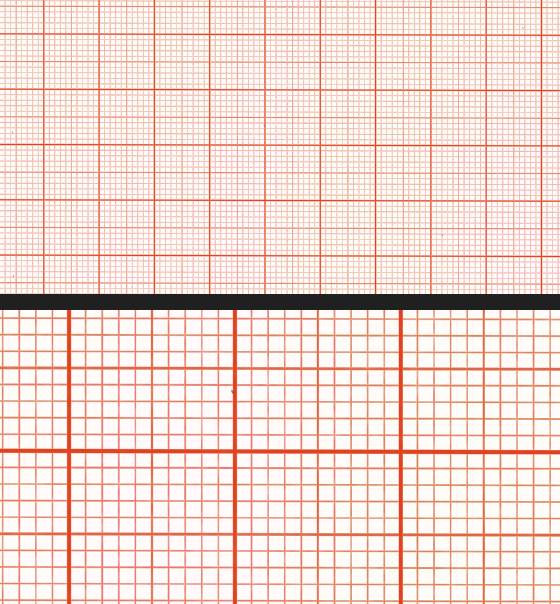
Top, the full canvas; bottom, a detail of the centre.
Give the GLSL for this pattern, as a Shadertoy shader.

```glsl
const float MINOR_PITCH = 0.01881;             // all lengths in canvas heights
const vec2  GRID_ORIGIN = vec2(0.1489, 0.5087);
const float TILT = 0.0026;                     // slight slope of the horizontals
const float FILTER_PIXELS = 1.25;

// Line widths: x for vertical lines, y for horizontal lines
const vec2 MINOR_WIDTH = vec2(0.0017, 0.0018);
const vec2 MID_WIDTH   = vec2(0.0023, 0.0032);
const vec2 MAJOR_WIDTH = vec2(0.0046, 0.0048);

const vec3 PAPER      = vec3(0.995, 0.985, 0.975);
const vec3 MAJOR_INK  = vec3(0.88, 0.26, 0.12);
const vec3 MID_INK    = vec3(0.87, 0.38, 0.24);
const vec3 OCHRE_INK  = vec3(0.85, 0.52, 0.35);
const vec3 PINK_INK   = vec3(0.92, 0.47, 0.45);
const vec3 SPECK_INK  = vec3(0.48, 0.27, 0.20);

const float INK_WEAR = 0.45;
const float PAPER_GRAIN = 0.012;
const float SPECK_CELL = 0.24;
const float SPECK_CHANCE = 0.14;
const float SPECK_RADIUS = 0.0026;

vec2 hash2(vec2 p) {
    vec3 q = fract(p.xyx * vec3(0.1031, 0.1030, 0.0973));
    q += dot(q, q.yzx + 33.33);
    return fract((q.xx + q.yz) * q.zy);
}

float cornerSlope(vec2 cell, vec2 offset) {
    return dot(hash2(cell) * 2.0 - 1.0, offset);
}

float gradientNoise(vec2 p) {
    vec2 i = floor(p), f = fract(p);
    vec2 s = f * f * f * (f * (f * 6.0 - 15.0) + 10.0);
    vec2 e = vec2(1.0, 0.0);
    float low  = mix(cornerSlope(i, f), cornerSlope(i + e, f - e), s.x);
    float high = mix(cornerSlope(i + e.yx, f - e.yx), cornerSlope(i + 1.0, f - 1.0), s.x);
    return mix(low, high, s.y);
}

// Share of the filter footprint covered by a line at the given distance
float lineCoverage(float dist, float width, float footprint) {
    float halfW = 0.5 * width, halfF = 0.5 * footprint;
    return max(0.0, min(dist + halfF, halfW) - max(dist - halfF, -halfW)) / footprint;
}

// Ink of the nearest ruled line on one axis: rgb and coverage
vec4 ruledLine(float across, float along, int axis, float footprint, float warmth) {
    float index = round(across / MINOR_PITCH);
    float dist = abs(across - index * MINOR_PITCH);
    bool isMajor = mod(index + 0.5, 10.0) < 1.0;
    bool isMid = !isMajor && mod(index + 0.5, 5.0) < 1.0;

    float lane = index + float(axis) * 300.0 + 150.0;
    vec2 vary = hash2(vec2(lane, 7.0));
    float wear = gradientNoise(vec2(along * 95.0, lane * 3.7))
               + gradientNoise(vec2(along * 14.0, lane * 1.3));

    float width = MINOR_WIDTH[axis] * (0.85 + 0.3 * vary.x);
    float pinkness = clamp(0.4 - warmth + 0.6 * (vary.y - 0.5) - 0.2 * float(axis), 0.0, 1.0);
    vec3 ink = mix(OCHRE_INK, PINK_INK, pinkness);
    float wearAmount = INK_WEAR * (axis == 0 ? 1.0 : 0.6);
    if (isMajor) {
        width = MAJOR_WIDTH[axis];
        ink = MAJOR_INK;
        wearAmount *= 0.2;
    } else if (isMid) {
        width = MID_WIDTH[axis];
        ink = mix(MID_INK, ink, 0.2);
        wearAmount *= 0.5;
    }
    float density = clamp(1.0 + wearAmount * wear, 0.0, 1.2);
    return vec4(ink, min(1.0, lineCoverage(dist, width, footprint) * density));
}

// Sparse elongated flecks, one candidate per cell
float speckCoverage(vec2 p, float footprint) {
    vec2 cell = floor(p / SPECK_CELL);
    vec2 seed = hash2(cell + 41.0);
    vec2 center = (cell + 0.15 + 0.7 * hash2(cell + 83.0)) * SPECK_CELL;
    float angle = 6.2832 * seed.y;
    vec2 dir = vec2(cos(angle), sin(angle));
    vec2 q = p - center;
    float dist = length(vec2(dot(q, dir), 2.2 * dot(q, vec2(-dir.y, dir.x))));
    float fleck = 1.0 - smoothstep(SPECK_RADIUS - footprint, SPECK_RADIUS + footprint, dist);
    return fleck * step(seed.x, SPECK_CHANCE);
}

void mainImage(out vec4 fragColor, in vec2 fragCoord) {
    vec2 p = fragCoord / iResolution.y;
    float footprint = FILTER_PIXELS / iResolution.y;
    vec2 grid = p - GRID_ORIGIN + vec2(0.0, TILT * p.x);

    // Paper with faint grain and broad tint drift
    float warmth = gradientNoise(p * vec2(2.3, 0.8) + 5.3);
    vec3 color = PAPER + PAPER_GRAIN * gradientNoise(p * 120.0);
    color += vec3(0.0, 0.008, -0.012) * warmth;

    // Strongest ink wins where the two rulings cross
    vec4 vertical = ruledLine(grid.x, p.y, 0, footprint, warmth);
    vec4 horizontal = ruledLine(grid.y, p.x, 1, footprint, warmth);
    vec3 verticalInked = mix(color, vertical.rgb, vertical.a);
    vec3 horizontalInked = mix(color, horizontal.rgb, horizontal.a);
    color = min(verticalInked, horizontalInked);

    color = mix(color, SPECK_INK, 0.7 * speckCoverage(p, footprint));
    fragColor = vec4(clamp(color, 0.0, 1.0), 1.0);
}
```
